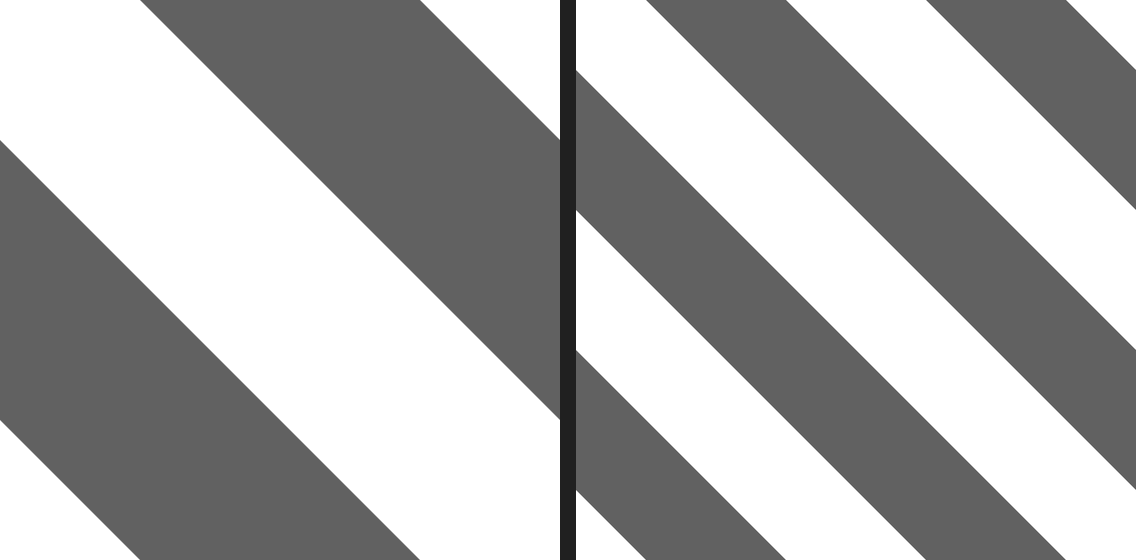
Left, the tile; right, the same tile 2 across and 2 down.
This pattern is drawn by a WebGL 2 fragment shader. Its source:

```glsl
#version 300 es
precision highp float;
// Broad grey and white diagonal stripes of equal width, falling to the right.

uniform vec2 u_resolution;
out vec4 fragColor;

const vec3 WHITE = vec3(1.0);
const vec3 GREY = vec3(0.38);
const vec2 REPEATS = vec2(1.0);    // whole repeats across and down
const float STRIPE_SHARE = 0.5;    // grey part of each repeat

// Coverage of a stripe centred in each unit of phase, with edges softened by blur.
float stripe(float phase, float share, float blur) {
    float edgeDistance = abs(fract(phase) - 0.5) - 0.5 * share;
    return 1.0 - smoothstep(-blur, blur, edgeDistance);
}

void main() {
    vec2 uv = gl_FragCoord.xy / u_resolution;

    // Phase grows toward the upper right, so the stripes run down to the right.
    float phase = dot(uv, REPEATS);

    // Half the phase change across one pixel in x and y.
    float blur = 0.5 * dot(REPEATS, 1.0 / u_resolution);

    float coverage = stripe(phase, STRIPE_SHARE, blur);
    fragColor = vec4(mix(WHITE, GREY, coverage), 1.0);
}
```
